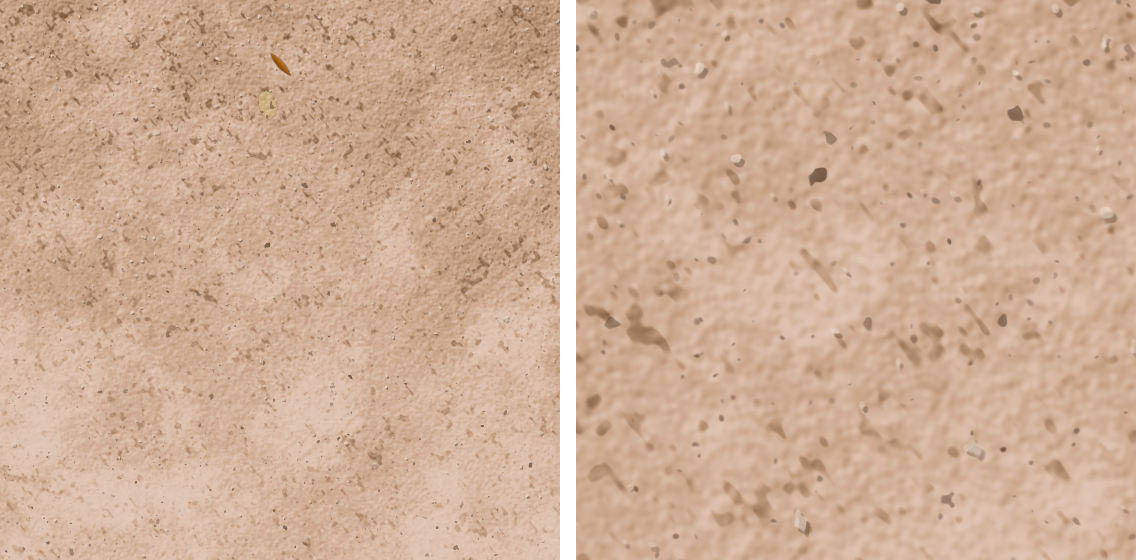
Left: the whole. Right: its middle third, enlarged.
Give the GLSL for this texture, as a WebGL 2 fragment shader.

```glsl
#version 300 es
precision highp float;
// Dry sandy ground: pale dusty patches, fine grit, pits, small pebbles and a dead leaf.

uniform vec2 u_resolution;
out vec4 fragColor;

const vec3 SOIL_DARK = vec3(0.61, 0.46, 0.345);
const vec3 SOIL_MID = vec3(0.78, 0.63, 0.515);
const vec3 SOIL_PALE = vec3(0.87, 0.76, 0.69);
const vec3 PIT = vec3(0.42, 0.32, 0.25);
const vec3 PEBBLE = vec3(0.89, 0.82, 0.76);
const vec3 STONE = vec3(0.80, 0.69, 0.50);
const vec3 LEAF = vec3(0.74, 0.43, 0.08);
const vec2 TO_LIGHT = vec2(-0.6, 0.8);

float hash(vec2 p) {
  vec3 q = fract(p.xyx * 0.1031);
  q += dot(q, q.yzx + 33.33);
  return fract((q.x + q.y) * q.z);
}

float noise(vec2 p) {
  vec2 cell = floor(p), f = fract(p);
  f = f * f * (3.0 - 2.0 * f);
  float low = mix(hash(cell), hash(cell + vec2(1, 0)), f.x);
  float high = mix(hash(cell + vec2(0, 1)), hash(cell + vec2(1, 1)), f.x);
  return mix(low, high, f.y);
}

mat2 rotation(float angle) {
  float c = cos(angle), s = sin(angle);
  return mat2(c, s, -s, c);
}

float fbm(vec2 p) {
  float sum = 0.0, weight = 0.5;
  for (int i = 0; i < 6; i++) {
    sum += weight * noise(p);
    p = rotation(0.6) * p * 2.03 + 17.3;
    weight *= 0.6;
  }
  return sum / 1.19;
}

// Height of the gritty surface.
float grit(vec2 p) {
  vec2 q = rotation(0.5) * p;
  return 0.6 * noise(q * 235.0) + 0.7 * noise(p * 128.0 + 9.0) + 0.55 * noise(q * 62.0 + 31.0);
}

// Ragged clefts between crumbs.
float crevices(vec2 p) {
  vec2 q = rotation(0.9) * p;
  float height = 0.55 * noise(q * vec2(115.0, 180.0)) + 0.45 * noise(p * 75.0 + 14.0);
  float cluster = noise(p * 16.0 + 40.0);
  return smoothstep(0.66, 0.84, height + 0.16 * (cluster - 0.5));
}

float coverage(float dist, float blur) {
  return 1.0 - smoothstep(-blur, blur, dist);
}

// Randomly placed, clustered, ragged ovals; radii are fractions of a grid cell.
float scatter(vec2 p, float cells, float density, vec2 radii, float seed, float blur) {
  vec2 q = p * cells;
  float wobble = noise(p * 260.0 + seed) - 0.5;
  float result = 0.0;
  for (int y = -1; y <= 1; y++) {
    for (int x = -1; x <= 1; x++) {
      vec2 id = floor(q) + vec2(x, y);
      vec2 key = id + seed * 7.0;
      vec2 center = id + 0.15 + 0.7 * vec2(hash(key), hash(key + 51.7));
      float size = hash(key + 93.1);
      float radius = mix(radii.x, radii.y, size * size);
      vec2 d = rotation(6.28 * hash(key + 27.9)) * (q - center);
      d.y *= 1.0 + 0.9 * hash(key + 71.3);
      float present = step(hash(key + 13.7), density * 2.0 * noise(id * 0.23 + seed));
      float dist = length(d) - radius * (1.0 + 1.5 * wobble);
      float strength = 0.45 + 0.55 * hash(key + 37.3);
      result = max(result, present * strength * coverage(dist / cells, blur));
    }
  }
  return result;
}

// Spindle along the x axis with pointed ends.
float spindle(vec2 p, float halfLength, float halfWidth) {
  float t = p.x / halfLength;
  return max(abs(p.y) - halfWidth * (1.0 - t * t), abs(p.x) - halfLength);
}

void main() {
  vec2 p = gl_FragCoord.xy / u_resolution.y;
  float blur = max(0.8 / u_resolution.y, 0.0012);
  float rough = smoothstep(0.1, 1.0, p.y + 0.15 * (p.x - 0.5));

  // Broad shading and dusty patches, drawn out along a diagonal.
  vec2 slanted = rotation(-0.7) * p;
  float tone = 0.87 - 0.33 * rough;
  tone += 0.7 * (fbm(slanted * vec2(5.0, 7.0) + 4.0) - 0.5);
  float dust = smoothstep(0.5, 0.64, fbm(p * 10.0 + 21.0));
  tone += 0.2 * dust - 0.06;

  // Faint scrape marks.
  float scraped = smoothstep(0.5, 0.75, noise(p * 5.0 + 60.0));
  tone += 0.25 * scraped * (noise(slanted * vec2(9.0, 120.0)) - 0.5);

  // Grit lit from the upper left, and clefts in it.
  float relief = grit(p) - grit(p + TO_LIGHT * 0.0032);
  tone += relief * mix(0.36, 0.6, rough);
  tone += 0.26 * (noise(p * 190.0 + 80.0) - 0.5);
  tone -= mix(0.4, 0.6, rough) * crevices(p);

  // Bright tones level off towards the palest dust.
  tone = tone > 0.85 ? 0.85 + 0.3 * (1.0 - exp((0.85 - tone) / 0.3)) : max(tone, -0.35);
  vec3 color = mix(SOIL_DARK, SOIL_MID, min(tone * 2.0, 1.0));
  color = mix(color, SOIL_PALE, max(tone * 2.0 - 1.0, 0.0));

  // Small and large pits.
  float pits = scatter(p, 85.0, mix(0.1, 0.24, rough), vec2(0.07, 0.18), 3.0, blur);
  color = mix(color, PIT, 0.65 * pits);
  float holes = scatter(p, 26.0, 0.24, vec2(0.04, 0.12), 11.0, blur);
  color = mix(color, PIT + 0.1 * relief, 0.85 * holes);

  // Pale pebbles with a shadow on the far side.
  float amount = mix(0.06, 0.3, rough);
  vec2 sizes = vec2(0.06, 0.2);
  float shade = scatter(p + TO_LIGHT * 0.0035, 46.0, amount, sizes, 19.0, blur);
  float pebbles = scatter(p, 46.0, amount, sizes, 19.0, blur);
  color = mix(color, PIT, 0.65 * shade);
  color = mix(color, PEBBLE + 0.12 * relief, 0.9 * pebbles);

  // One flat, spotted stone.
  vec2 s = rotation(-0.35) * (p - vec2(0.478, 0.814));
  float edge = 0.008 * (noise(p * 90.0) - 0.5);
  float stone = length(s * vec2(1.7, 1.0)) - 0.026 + edge;
  color = mix(color, PIT, 0.4 * coverage(stone - 0.001, 0.003));
  float spots = smoothstep(0.72, 0.85, noise(p * 130.0 + 5.0));
  color = mix(color, mix(STONE + 0.15 * relief, PIT, 0.6 * spots), coverage(stone, blur));

  // One dry leaf.
  vec2 l = rotation(0.84) * (p - vec2(0.501, 0.885));
  float leaf = spindle(l, 0.026, 0.0055);
  color = mix(color, PIT * 0.8, 0.7 * coverage(leaf - 0.001, 0.002));
  color = mix(color, LEAF * (0.85 + 40.0 * l.y), coverage(leaf, blur));

  fragColor = vec4(clamp(color, 0.0, 1.0), 1.0);
}
```
